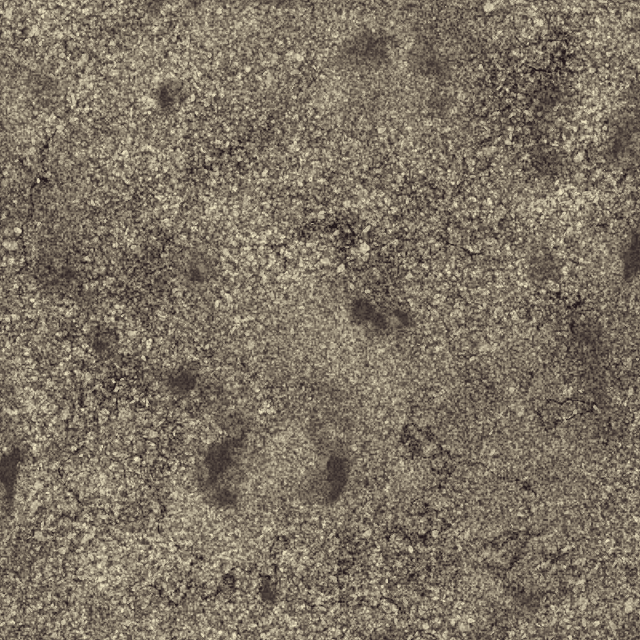
A Shadertoy shader for this texture:

```glsl
// Weathered gritty ground: two sizes of packed rounded grains over cloudy
// brown patches, with fine grit, dark cracks and pits, and pale stone chips.
// All layers add up to one tone, which blends dark umber into pale sand.

float hash(vec2 p) {
    vec3 q = fract(p.xyx * vec3(0.1031, 0.1030, 0.0973));
    q += dot(q, q.yzx + 33.33);
    return fract((q.x + q.y) * q.z);
}

vec2 hash2(vec2 p) {
    return vec2(hash(p + 17.3), hash(p + 71.9));
}

float noise(vec2 p) {
    vec2 i = floor(p), f = fract(p);
    f = f * f * (3.0 - 2.0 * f);
    return mix(mix(hash(i), hash(i + vec2(1, 0)), f.x),
               mix(hash(i + vec2(0, 1)), hash(i + vec2(1, 1)), f.x), f.y);
}

float fbm(vec2 p) {
    float sum = 0.0, gain = 0.5;
    for (int i = 0; i < 5; i++) {
        sum += gain * noise(p);
        p = mat2(0.8, 0.6, -0.6, 0.8) * p * 2.03 + 9.7;
        gain *= 0.52;
    }
    return sum;
}

// Domed grains, a few much brighter, with dark gaps; some have a dim core
float grains(vec2 p) {
    vec2 cell = floor(p);
    float nearest = 9.0, id = 0.0;
    for (int y = -1; y <= 1; y++)
    for (int x = -1; x <= 1; x++) {
        vec2 c = cell + vec2(x, y);
        float d = length(p - c - hash2(c));
        if (d < nearest) {
            nearest = d;
            id = hash(c + 5.1);
        }
    }
    float dome = 1.0 - smoothstep(0.2, 0.7, nearest);
    float core = (1.0 - smoothstep(0.0, 0.25, nearest)) * step(0.65, id);
    return dome * (0.4 + 1.25 * id * id) - 0.4 * core - 0.4;
}

// One rounded, randomly turned chip in some of the cells
float chips(vec2 p, float chance, float seed) {
    vec2 id = floor(p) + seed;
    vec2 q = fract(p) - 0.5 - 0.35 * (hash2(id) - 0.5);
    float angle = 0.9 + 2.4 * (hash(id + 3.7) - 0.5);
    q = mat2(cos(angle), -sin(angle), sin(angle), cos(angle)) * q;
    vec2 radii = vec2(0.17 + 0.15 * hash(id + 8.2), 0.12 + 0.09 * hash(id + 6.4));
    float edge = length(q / radii) + 0.6 * (noise(p * 6.0 + seed) - 0.5);
    float shade = 0.55 + 0.45 * hash(id + 9.3);
    return shade * (1.0 - smoothstep(0.6, 1.15, edge)) * step(hash(id + 2.6), chance);
}

void mainImage(out vec4 fragColor, in vec2 fragCoord) {
    vec2 uv = fragCoord / iResolution.y;
    vec2 warp = vec2(fbm(uv * 6.0 + 3.0), fbm(uv * 6.0 + 41.0)) - 0.5;
    vec2 p = uv + 0.09 * warp;

    // Cloudy patches and smaller smudges, and how loose the grains lie
    float patches = fbm(p * 5.0 + 12.0) - 0.48;
    float smudges = fbm(p * 19.0 + 33.0) - 0.48;
    float loose = smoothstep(0.32, 0.6, fbm(p * 6.0 + 60.0));
    float tone = 0.465 + 0.55 * patches + 0.4 * smudges;

    // Coarse and medium grains, then fine grit
    vec2 g = uv + 0.006 * (vec2(noise(uv * 90.0), noise(uv * 90.0 + 31.0)) - 0.5);
    tone += mix(0.12, 0.34, loose) * grains(g * 88.0);
    tone += mix(0.26, 0.38, loose) * grains(g * 170.0 + 23.0);
    float grit = noise(uv * 400.0) - 0.5;
    tone += 0.75 * grit + 0.25 * (noise(uv * 230.0 + 7.0) - 0.5);

    // Broken winding cracks
    float vein = abs(fbm(p * 6.0 + 85.0) - 0.48);
    float broken = smoothstep(0.45, 0.65, noise(p * 8.0 + 19.0));
    tone -= 0.35 * broken * (1.0 - smoothstep(0.003, 0.018, vein));

    // Pale chips in three sizes, gathered in clusters
    float cluster = smoothstep(0.46, 0.72, fbm(p * 9.0 + 211.0));
    for (int i = 0; i < 3; i++) {
        float k = float(i);
        float chip = chips(g * (27.0 + 17.0 * k) + 0.37 * k, 0.03 + 0.4 * cluster, 40.0 * k);
        tone = mix(tone, 1.08 + 0.5 * grit, chip);
    }

    // Shaded hollows that keep their grains, and a few small flat pits
    float hollow = fbm(p * 12.0 + 130.0);
    tone = mix(tone, 0.1 + 0.4 * grit, 0.5 * smoothstep(0.60, 0.72, hollow));
    tone = mix(tone, 0.02 + 0.25 * grit, 0.8 * smoothstep(0.73, 0.78, hollow));

    // Tone to colour, a little warmer in the middle of the range
    vec3 umber = vec3(0.24, 0.20, 0.19);
    vec3 sand = vec3(0.75, 0.71, 0.61);
    tone = clamp(tone, -0.2, 1.35);
    vec3 color = mix(umber, sand, tone);
    color -= vec3(0.0, 0.02, 0.055) * max(tone * (1.0 - tone), 0.0);
    fragColor = vec4(color, 1.0);
}
```
